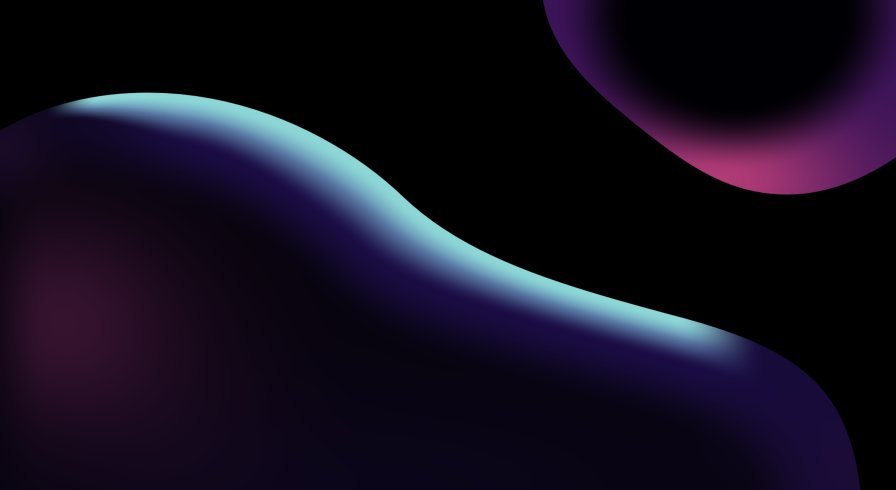
Write a Shadertoy shader that draws this background.

```glsl
// Two smooth glossy forms on black: a long sloping wave with a cyan rim light,
// and a hanging drop with a magenta rim. Outlines are cubic Bezier chains turned
// into signed distances; colours are ramps over depth plus soft radial glows.

#define CURVE_STEPS 20
#define RIM_WIDTH 0.086
#define RIM_SWELL 0.044
#define BAND_DEPTH 0.15
#define CYAN vec3(0.55, 0.84, 0.84)
#define STEEL vec3(0.38, 0.53, 0.69)
#define INDIGO vec3(0.105, 0.050, 0.270)
#define INK vec3(0.024, 0.012, 0.050)
#define PLUM vec3(0.165, 0.055, 0.120)
#define VIOLET vec3(0.230, 0.075, 0.340)
#define MAGENTA vec3(0.690, 0.230, 0.460)

// Soft round falloff around a centre
float glow(vec2 p, vec2 centre, vec2 radius) {
    vec2 d = (p - centre) / radius;
    return exp(-dot(d, d));
}

vec2 bezier(vec2 a, vec2 b, vec2 c, vec2 d, float t) {
    float s = 1.0 - t;
    return s * s * s * a + 3.0 * s * t * (s * b + t * c) + t * t * t * d;
}

// field.x: nearest distance so far; field.y: +1 below the curve, -1 above
void addCurve(vec2 p, vec2 a, vec2 b, vec2 c, vec2 d, inout vec2 field) {
    vec2 start = a;
    for (int i = 1; i <= CURVE_STEPS; i++) {
        vec2 end = bezier(a, b, c, d, float(i) / float(CURVE_STEPS));
        vec2 along = end - start, rel = p - start;
        float h = clamp(dot(rel, along) / dot(along, along), 0.0, 1.0);
        field.x = min(field.x, length(rel - along * h));
        if (p.x >= start.x && p.x < end.x)
            field.y = rel.y * along.x < along.y * rel.x ? 1.0 : -1.0;
        start = end;
    }
}

// Depth inside the wave, negative outside
float waveDepth(vec2 p) {
    vec2 f = vec2(9.0, -1.0);
    addCurve(p, vec2(-0.048, 0.701), vec2(0.048, 0.773), vec2(0.167, 0.811), vec2(0.302, 0.811), f);
    addCurve(p, vec2(0.302, 0.811), vec2(0.524, 0.811), vec2(0.714, 0.703), vec2(0.821, 0.600), f);
    addCurve(p, vec2(0.821, 0.600), vec2(0.952, 0.474), vec2(1.143, 0.419), vec2(1.357, 0.361), f);
    addCurve(p, vec2(1.357, 0.361), vec2(1.619, 0.294), vec2(1.733, 0.222), vec2(1.757, -0.01), f);
    return f.x * f.y;
}

// Depth inside the drop, negative outside
float dropDepth(vec2 p) {
    vec2 f = vec2(9.0, 1.0);
    addCurve(p, vec2(1.105, 1.024), vec2(1.114, 0.904), vec2(1.202, 0.823), vec2(1.298, 0.746), f);
    addCurve(p, vec2(1.298, 0.746), vec2(1.405, 0.660), vec2(1.488, 0.603), vec2(1.607, 0.603), f);
    addCurve(p, vec2(1.607, 0.603), vec2(1.714, 0.603), vec2(1.821, 0.660), vec2(1.905, 0.742), f);
    return -f.x * f.y;
}

vec3 waveColor(vec2 p, float depth) {
    // Rim thickness: pinched at the left, swollen on the slope
    float width = RIM_WIDTH + RIM_SWELL * glow(p, vec2(0.70, p.y), vec2(0.25, 1.0));
    width *= mix(0.25, 1.0, smoothstep(0.06, 0.38, p.x));
    float lit = smoothstep(0.09, 0.20, p.x) * (1.0 - smoothstep(1.38, 1.56, p.x));

    // Dark body with broad tints
    vec3 body = INK;
    body += PLUM * glow(p, vec2(0.11, 0.35), vec2(0.21, 0.21)) * smoothstep(-0.08, 0.10, p.x);
    body += PLUM * 0.30 * glow(p, vec2(0.34, 0.24), vec2(0.24, 0.28));
    body += PLUM * 0.45 * glow(p, vec2(1.76, 0.02), vec2(0.14, 0.18));
    body += PLUM * 0.40 * glow(p, vec2(0.0, 0.70), vec2(0.10, 0.08));
    body += INDIGO * 0.18 * glow(p, vec2(0.75, 0.0), vec2(0.70, 0.22));
    body += INDIGO * 0.35 * glow(p, vec2(1.62, 0.20), vec2(0.16, 0.16));

    // Indigo band fading inward beneath the rim
    float fade = 1.0 - smoothstep(0.0, BAND_DEPTH, depth - width * 0.9);
    float bandLit = mix(0.30, 1.0, smoothstep(0.05, 0.45, p.x));
    bandLit *= mix(1.0, 0.60, smoothstep(1.40, 1.65, p.x));
    vec3 color = mix(body, INDIGO, fade * bandLit);

    // Rim light
    float q = depth / width;
    vec3 rim = mix(CYAN, STEEL, smoothstep(0.08, 0.58, q));
    return mix(color, rim, lit * (1.0 - smoothstep(0.35, 1.06, q)));
}

vec3 dropColor(vec2 p) {
    // Unlit core, closed by a bright lower rim
    float r = length((p - vec2(1.50, 0.976)) / vec2(0.27, 0.24));
    float pink = glow(p, vec2(1.47, 0.63), vec2(0.26, 0.14));
    vec3 tint = mix(VIOLET, MAGENTA, pink);
    return mix(vec3(0.0, 0.0, 0.015), tint, smoothstep(0.80, 1.36, r));
}

void mainImage(out vec4 fragColor, in vec2 fragCoord) {
    vec2 p = fragCoord / iResolution.y;
    p.x *= 1.8286 * iResolution.y / iResolution.x;
    float soft = 0.75 / iResolution.y;

    float wave = waveDepth(p);
    float drop = dropDepth(p);
    vec3 color = vec3(0.0);
    color = mix(color, dropColor(p), smoothstep(-soft, soft, drop));
    color = mix(color, waveColor(p, max(wave, 0.0)), smoothstep(-soft, soft, wave));
    fragColor = vec4(color, 1.0);
}
```
